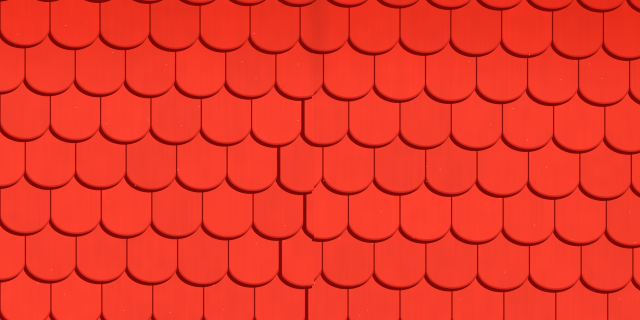
A WebGL 1 fragment shader for this texture:

```glsl
precision highp float;
uniform vec2 u_resolution;

// Lengths are in canvas heights; x runs right, y runs down.
const float ROW_PITCH = 0.1464;
const float FIRST_BOTTOM = 0.1416;
const float TILT = 0.021;
const float BOW = 0.057;             // height of the rounded tile end
const float LEFT_WIDTH = 0.1563;     // tile width in the left panel
const float LEFT_GROWTH = 0.00047;   // extra width per row
const float RIGHT_WIDTH = 0.1589;
const float RIGHT_GROWTH = 0.00057;
const float RIGHT_ANCHOR = 1.25;
const float RIGHT_LIFT = 0.003;
const float JOIN_X = 0.982;          // where the two panels meet
const float JOIN_GAP = 0.0085;
const float SEAM = 0.0017;
const float RIM = 0.005;
const float WOBBLE = 0.004;
const vec2 SHADOW_SHIFT = vec2(-0.008, 0.009);
const float SHADOW_BLUR = 0.002;
const float SPECK_CELLS = 22.0;
const float SPECK_CHANCE = 0.045;

const vec3 RED = vec3(0.975, 0.247, 0.178);
const vec3 TOP_RED = vec3(0.915, 0.175, 0.105);
const vec3 RIM_RED = vec3(0.80, 0.14, 0.10);
const vec3 SEAM_RED = vec3(0.50, 0.02, 0.01);
const vec3 SHADOW_RED = vec3(0.45, 0.01, 0.0);
const vec3 SPECK = vec3(1.0, 0.55, 0.46);

struct Tile {
  vec2 local;     // offset from the middle of the bottom edge
  float width;
  float id;
  float cut;      // 1 on the tile trimmed by the panel join
};

float hash(vec2 p) {
  vec3 q = fract(vec3(p.xyx) * 0.1031);
  q += dot(q, q.yzx + 33.33);
  return fract((q.x + q.y) * q.z);
}

float noise(vec2 p) {
  vec2 i = floor(p), f = fract(p);
  f *= f * (3.0 - 2.0 * f);
  return mix(mix(hash(i), hash(i + vec2(1, 0)), f.x),
             mix(hash(i + vec2(0, 1)), hash(i + 1.0), f.x), f.y);
}

Tile findTile(vec2 p, float row) {
  Tile t;
  float right = step(JOIN_X, p.x);
  float origin = right * RIGHT_ANCHOR;
  t.width = mix(LEFT_WIDTH + LEFT_GROWTH * row, RIGHT_WIDTH + RIGHT_GROWTH * row, right);
  float across = (p.x - origin) / t.width - 0.5 * mod(row, 2.0);
  float index = floor(across);
  t.id = index + 40.0 * right;
  t.local.x = (across - index - 0.5) * t.width;
  float bottom = FIRST_BOTTOM + row * ROW_PITCH + TILT * p.x - RIGHT_LIFT * right;
  bottom += WOBBLE * (hash(vec2(t.id + 20.0, row + 7.0)) - 0.5);
  t.local.y = p.y - bottom;
  float rightEdge = p.x - t.local.x + 0.5 * t.width;
  t.cut = (1.0 - right) * step(JOIN_X, rightEdge);
  return t;
}

// Distance to a tile with straight sides and an elliptical lower end.
float outline(Tile t) {
  vec2 radii = vec2(0.5 * t.width, BOW);
  vec2 q = vec2(t.local.x, max(t.local.y + BOW, 0.0)) / radii;
  float len = max(length(q), 0.001);
  return (len - 1.0) * len / max(length(q / radii), 0.001);
}

vec3 paint(vec2 p, Tile t, float row, float d, float px) {
  // Broad light and slight differences between tiles
  float shade = 1.0 - smoothstep(-0.02, 0.34, p.y);
  shade = 0.8 * shade + 0.3 * smoothstep(1.5, 2.1, p.x) * (1.0 - p.y);
  vec3 color = mix(RED, TOP_RED, clamp(shade, 0.0, 1.0));
  color *= 1.0 + 0.035 * (hash(vec2(t.id + 51.0, row + 13.0)) - 0.5);

  // Faint vertical streaks and mottling
  color *= 1.0 + 0.022 * (noise(p * vec2(130.0, 9.0)) - 0.5)
               + 0.025 * (noise(p * 28.0) - 0.5);

  // Thick lower rim and narrow side seam
  float curved = smoothstep(-BOW, -0.6 * BOW, t.local.y);
  float rim = smoothstep(-RIM - px, -RIM + px, d) * curved;
  color = mix(color, RIM_RED, 0.85 * rim);
  float seam = smoothstep(-SEAM - px, -SEAM + px, d) * (1.0 - curved);
  color = mix(color, SEAM_RED, 0.9 * seam);

  // Open gap beside the trimmed tiles
  float fromLeft = t.local.x + 0.5 * t.width;
  float gap = 1.0 - smoothstep(JOIN_GAP - px, JOIN_GAP + px, fromLeft);
  return mix(color, SHADOW_RED, 0.9 * gap * t.cut * step(1.5, row));
}

void main() {
  float px = 0.8 / u_resolution.y;
  vec2 p = gl_FragCoord.xy / u_resolution.y;
  p.y = 1.0 - p.y;
  float base = ceil((p.y - FIRST_BOTTOM - TILT * p.x) / ROW_PITCH);

  // Lay rows from the lowest up, each shading the one beneath
  vec3 color = RED;
  for (int i = 0; i < 3; i++) {
    float row = base + 1.0 - float(i);
    Tile tile = findTile(p, row);
    float d = outline(tile);
    float shadow = 1.0 - smoothstep(-SHADOW_BLUR, SHADOW_BLUR,
                                    outline(findTile(p - SHADOW_SHIFT, row)));
    color = mix(color, SHADOW_RED, 0.92 * shadow);
    color = mix(color, paint(p, tile, row, d, px), 1.0 - smoothstep(-px, px, d));
  }

  // Soft shade along the upper part of the join
  float band = (p.x - JOIN_X - 0.01) / 0.03;
  color *= 1.0 - 0.07 * exp(-band * band) * (1.0 - smoothstep(0.1, 0.35, p.y));

  // Sparse pale specks
  vec2 cell = floor(p * SPECK_CELLS);
  vec2 center = 0.2 + 0.6 * vec2(hash(cell + 3.0), hash(cell + 71.0));
  float speck = length(fract(p * SPECK_CELLS) - center) / SPECK_CELLS;
  speck = 1.0 - smoothstep(0.001, 0.003, speck);
  color = mix(color, SPECK, 0.5 * speck * step(hash(cell + 19.0), SPECK_CHANCE));

  gl_FragColor = vec4(color, 1.0);
}
```
